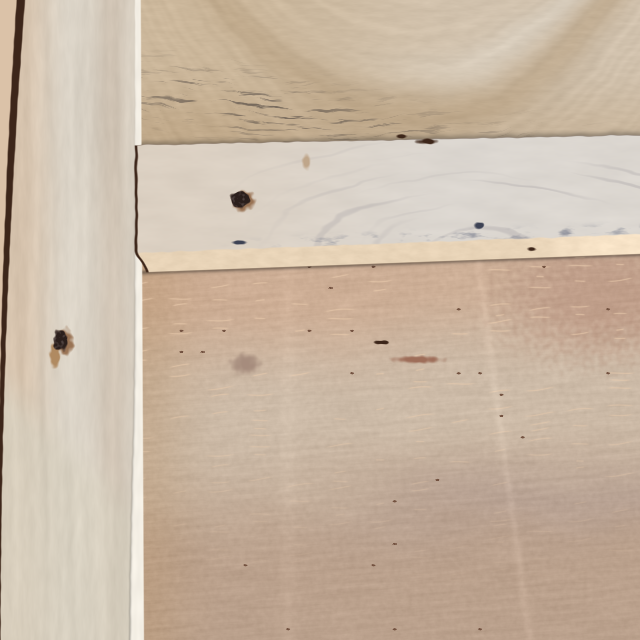
Reproduce this texture procedurally as a three.js fragment shader.

```glsl
varying vec2 vUv;

const vec3 DARK = vec3(.24, .15, .1);

float hash(vec2 p) {
  p = fract(p * vec2(.1031, .1137) + .07);
  p += dot(p, p.yx + 33.33);
  return fract((p.x + p.y) * p.x * 9.7);
}

float corner(vec2 cell, vec2 offset) {
  float a = 6.2832 * hash(cell);
  return dot(vec2(cos(a), sin(a)), offset);
}

float noise(vec2 p) {
  vec2 i = floor(p), f = p - i, e = vec2(1, 0), u = f * f * (3. - 2. * f);
  return mix(mix(corner(i, f), corner(i + e, f - e), u.x),
    mix(corner(i + e.yx, f - e.yx), corner(i + 1., f - 1.), u.x), u.y);
}

float fbm(vec2 p) {
  float sum = 0., amp = .6;
  for (int i = 0; i < 4; i++) {
    sum += amp * noise(p);
    p = p * 2.03 + 17.3;
    amp *= .5;
  }
  return sum;
}

float inside(float d) { return smoothstep(-.0015, .0015, d); }

float band(float d, float width) { return exp(-d * d / (width * width)); }

vec3 spot(vec3 c, vec2 p, vec2 center, vec2 radius, vec3 tint, float soft) {
  float d = length((p - center) / radius) + .45 * noise(p * 110.);
  return mix(c, tint, 1. - smoothstep(1. - soft, 1. + soft, d));
}

// Short scattered fibres, one per grid cell
float fibres(vec2 p, vec2 cells, float density) {
  vec2 q = p * cells, id = floor(q), f = q - id;
  float pick = hash(id + 3.7), size = .12 + .33 * hash(id + 9.1);
  float across = f.y - .25 - .5 * hash(id + 5.3) - .12 * sin(f.x * 5. + pick * 40.);
  return (1. - smoothstep(size * .5, size, abs(f.x - .5))) * band(across, .09) * step(pick, density);
}

vec3 upperPlywood(vec2 p) {
  float warp = .025 * fbm(p * vec2(7, 12));
  float sweep = p.y - .85 - 2. * (p.x - .65) * (p.x - .65) + warp;
  vec3 c = mix(vec3(.8, .72, .61), vec3(.82, .76, .68), smoothstep(.3, .8, p.x));
  c = mix(c, vec3(.72, .63, .51), .6 * band(sweep + .035, .04));
  c = mix(c, vec3(.85, .81, .75), .75 * band(sweep - .035, .03) * smoothstep(.5, .8, p.x));
  c = mix(c, vec3(.72, .62, .49), .65 * band(p.y - .79, .07) * (1. - .5 * p.x));
  c += .035 * noise(vec2(p.x * 5., sweep * 65.)) + .04 * fbm(p * vec2(35, 150));
  // Grey weathered grain
  float slope = p.y + .24 * p.x * (1. - p.x) + warp;
  float streak = smoothstep(.08, .38, fbm(vec2(p.x * 14., slope * 170.)));
  float zone = band(p.y - .895 + .16 * p.x, .045) * (.35 + .65 * band(p.x - .4, .2));
  return mix(c, vec3(.36, .32, .29), .75 * streak * zone);
}

vec3 lowerPlywood(vec2 p) {
  vec2 g = vec2(p.x, p.y - .08 * p.x);
  float level = g.y + .07 * fbm(p * vec2(3, 6));
  vec3 c = mix(vec3(.73, .63, .55), vec3(.8, .73, .655), smoothstep(.08, .3, level));
  c = mix(c, vec3(.8, .67, .57), smoothstep(.32, .52, level) * (1. - .3 * p.x));
  c = spot(c, p, vec2(.94, .54), vec2(.13, .08), vec3(.75, .62, .54), .7);
  c = mix(c, vec3(.73, .6, .46), .45 * band(p.x - .22, .07));
  c = mix(c, vec3(.7, .62, .58), .5 * band(level - .15, .055) * smoothstep(.4, .8, p.x));
  c += .05 * fbm(g * vec2(12, 140)) + .04 * fbm(p * 110.);
  // Torn fibres and faint upright rub marks
  float torn = fibres(g, vec2(16, 75), .35);
  c = mix(c, vec3(.92, .8, .68), .55 * torn * smoothstep(0., .5, p.y));
  c += .035 * band(p.x - .828 + .138 * p.y, .006) + .02 * band(p.x - .45, .012);
  // Stains and specks
  c = spot(c, p, vec2(.383, .431), vec2(.019, .013), vec3(.65, .55, .49), .6);
  c = spot(c, p, vec2(.653, .438), vec2(.032, .005), vec3(.62, .43, .35), .5);
  c = spot(c, p, vec2(.596, .465), vec2(.01, .003), DARK, .3);
  vec3 speck = spot(c, fract(p * 30.), vec2(.5), vec2(.09, .05), vec3(.45, .32, .25), .4);
  return mix(c, speck, step(hash(floor(p * 30.)), .06));
}

vec3 nail(vec3 c, vec2 p, vec2 center, vec2 size) {
  c = spot(c, p, center + vec2(.005, -.002), size * 1.2, vec3(.6, .45, .33), .25);
  return spot(c, p, center, size, vec3(.17, .12, .11) + .3 * max(noise(p * 180.), 0.), .15);
}

vec3 crossFace(vec2 p, float seam) {
  vec3 c = mix(vec3(.86, .815, .76), vec3(.86, .84, .815), smoothstep(.25, .75, p.x));
  c += .035 * fbm(p * vec2(12, 45));
  // Rings bend around a knot by the seam
  float ring = length((p - vec2(.74, .61)) * vec2(.38, 1)) + .018 * fbm(p * vec2(6, 14));
  float lines = smoothstep(.15, .5, noise(vec2(ring * 125., p.x * 3.)));
  float right = smoothstep(.3, .6, p.x);
  c = mix(c, vec3(.66, .64, .65), .38 * lines * right);
  float blue = smoothstep(0., .35, fbm(p * vec2(24, 70)));
  c = mix(c, vec3(.43, .45, .52), .65 * blue * band(p.y - seam - .007, .008) * right);
  vec3 ink = vec3(.24, .26, .33);
  c = spot(c, p, vec2(.479, .747), vec2(.006, .01), vec3(.75, .65, .54), .4);
  c = spot(c, p, vec2(.749, .648), vec2(.007, .005), ink, .3);
  c = spot(c, p, vec2(.375, .621), vec2(.01, .003), ink, .4);
  return nail(c, p, vec2(.375, .688), vec2(.014, .013));
}

vec3 uprightFace(vec2 p) {
  float x = p.x + .008 * fbm(p * vec2(8, 4));
  vec3 c = mix(vec3(.84, .765, .68), vec3(.86, .83, .78), smoothstep(.03, .11, x));
  c = mix(c, vec3(.8, .745, .68), .75 * band(x - .177, .027));
  c = mix(c, vec3(.84, .81, .745), .8 - .8 * smoothstep(.36, .46, p.y + x));
  c += .05 * noise(vec2(x * 65., p.y * 3.)) + .035 * fbm(p * vec2(130, 25));
  c = spot(c, p, vec2(.086, .445), vec2(.008, .018), vec3(.69, .54, .38), .3);
  return nail(c, p, vec2(.095, .468), vec2(.011, .016));
}

void main() {
  vec2 p = vUv;
  float rough = .002 * noise(p * 55.);
  float top = .769 + .02 * p.x + rough, seam = .597 + .037 * p.x + rough, base = .566 + .037 * p.x;
  vec3 c = p.y > .69 ? upperPlywood(p) : lowerPlywood(p);
  c *= 1. - .35 * band(p.y - base, .004) - .25 * band(p.y - top, .006);
  // Upright board, its lit side and the dark gap
  float left = .001 + .038 * p.y * p.y + .5 * rough;
  float gap = .003 + .01 * p.y;
  float sideStart = .203 + .008 * smoothstep(0., .5, p.y) + .5 * rough;
  float sideEnd = .225 - .005 * p.y;
  vec3 side = vec3(.96, .94, .9) + .03 * noise(p * vec2(150, 30));
  vec3 upright = mix(uprightFace(p), side, inside(p.x - sideStart));
  upright *= 1. - .2 * band(p.x - sideStart, .002) * (1. - p.y);
  c = mix(c, upright, inside(sideEnd - p.x));
  c = mix(c, DARK, inside(left - p.x));
  c = mix(c, vec3(.86, .76, .66), inside(left - gap - p.x));
  // Cross board: broad face above a warm sawn edge
  float end = .233 - .018 * smoothstep(.57, .61, p.y) + rough;
  float span = inside(p.y - base) * inside(top - p.y);
  c = mix(c, DARK, span * inside(p.x - end + .004));
  vec3 edge = vec3(.91, .83, .72) + .05 * fbm(p * vec2(45, 100)) + .06 * smoothstep(.8, .95, p.x);
  c = mix(c, mix(edge, crossFace(p, seam), inside(p.y - seam)), span * inside(p.x - end));
  c = spot(c, p, vec2(.668, .779), vec2(.014, .004), DARK, .4);
  c = spot(c, p, vec2(.627, .787), vec2(.008, .003), DARK, .4);
  c = spot(c, p, vec2(.831, .611), vec2(.006, .003), DARK, .4);
  gl_FragColor = vec4(clamp(c, 0., 1.), 1);
}
```
